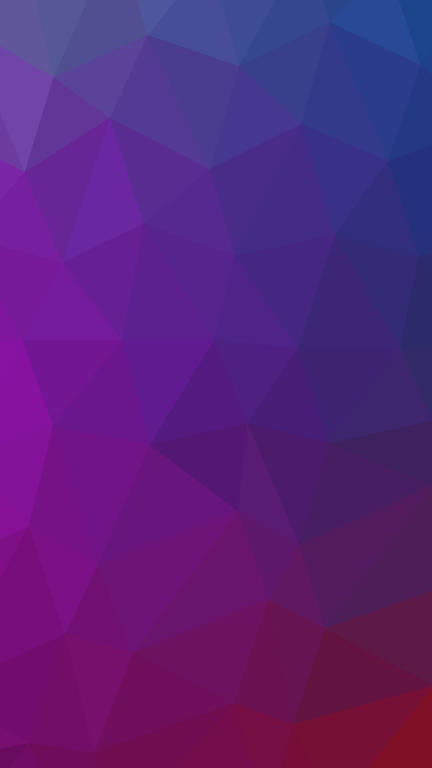
A WebGL 1 fragment shader for this background:

```glsl
precision highp float;
// Low-poly backdrop: a staggered triangular lattice with bent, jittered
// vertices. Each facet takes one flat tone from a smooth blue, violet and
// red gradient at its centroid, varied a little by gradient noise.

uniform vec2 u_resolution;

const vec2 PITCH = vec2(0.213, 0.1263);   // lattice spacing
const vec2 ORIGIN = vec2(0.058, 0.051);   // position of vertex (0, 0)
const float STAGGER = 0.35;               // sideways shift of odd rows

vec2 hash2(vec2 p) {
  vec2 h = vec2(dot(p, vec2(127.1, 311.7)), dot(p, vec2(269.5, 183.3)));
  return fract(sin(h) * 43758.5) * 2.0 - 1.0;
}

float corner(vec2 cell, vec2 offset, vec2 f) {
  return dot(hash2(cell + offset), f - offset);
}

float gradientNoise(vec2 p) {
  vec2 i = floor(p), f = fract(p);
  vec2 w = f * f * (3.0 - 2.0 * f);
  float low = mix(corner(i, vec2(0.0), f), corner(i, vec2(1.0, 0.0), f), w.x);
  float high = mix(corner(i, vec2(0.0, 1.0), f), corner(i, vec2(1.0), f), w.x);
  return mix(low, high, w.y);
}

// One horizontal band of the gradient: left, middle and right colours
vec3 band(float x, vec3 left, vec3 middle, vec3 right) {
  return x < 0.5 ? mix(left, middle, x * 2.0) : mix(middle, right, x * 2.0 - 1.0);
}

vec3 backdrop(vec2 uv) {
  uv = clamp(uv, 0.0, 1.0);
  vec3 floorTone = band(uv.x, vec3(0.43, 0.05, 0.39), vec3(0.45, 0.05, 0.28), vec3(0.49, 0.06, 0.12));
  vec3 lowTone = band(uv.x, vec3(0.50, 0.06, 0.54), vec3(0.39, 0.08, 0.42), vec3(0.30, 0.12, 0.33));
  vec3 midTone = band(uv.x, vec3(0.53, 0.07, 0.63), vec3(0.32, 0.11, 0.52), vec3(0.20, 0.16, 0.40));
  vec3 highTone = band(uv.x, vec3(0.47, 0.13, 0.64), vec3(0.32, 0.17, 0.56), vec3(0.15, 0.19, 0.49));
  vec3 topTone = band(uv.x, vec3(0.37, 0.37, 0.60), vec3(0.26, 0.30, 0.58), vec3(0.11, 0.27, 0.55));
  float y = uv.y * 4.0;
  vec3 tone = mix(floorTone, lowTone, clamp(y, 0.0, 1.0));
  tone = mix(tone, midTone, clamp(y - 1.0, 0.0, 1.0));
  tone = mix(tone, highTone, clamp(y - 2.0, 0.0, 1.0));
  return mix(tone, topTone, clamp(y - 3.0, 0.0, 1.0));
}

// Lattice vertex: stagger, zigzag rows, a tilt near the bottom, fine jitter
vec2 vertex(vec2 id) {
  float zigzag = 1.0 - 2.0 * mod(id.x, 2.0);
  float lower = 1.0 - smoothstep(1.5, 3.5, id.y);
  vec2 p = id + vec2(STAGGER * mod(id.y, 2.0), 0.0);
  p.y += 0.23 * zigzag * cos(0.63 * (id.y - 1.5));
  p += lower * vec2(0.2 * zigzag + 0.08 * (id.x - 1.0), 0.13 * id.x - 0.2);
  return ORIGIN + PITCH * (p + 0.08 * hash2(id));
}

// Signed distance to the line a-b, positive on its left
float edgeSide(vec2 p, vec2 a, vec2 b) {
  vec2 d = normalize(b - a), q = p - a;
  return d.x * q.y - d.y * q.x;
}

// Flat facet colour in rgb, weighted by its smooth coverage in w
vec4 facet(vec2 uv, vec2 a, vec2 b, vec2 c, vec2 aspect, float blur) {
  vec2 p = uv * aspect, pa = a * aspect, pb = b * aspect, pc = c * aspect;
  float inside = min(edgeSide(p, pa, pb), min(edgeSide(p, pb, pc), edgeSide(p, pc, pa)));
  float cover = smoothstep(-blur, blur, inside);
  vec2 center = (a + b + c) / 3.0;
  float shade = 1.0 + 0.14 * gradientNoise(center * vec2(9.0, 14.0));
  return vec4(backdrop(center) * shade, 1.0) * cover;
}

void main() {
  vec2 uv = gl_FragCoord.xy / u_resolution;
  vec2 aspect = vec2(u_resolution.x / u_resolution.y, 1.0);
  float blur = 0.7 / u_resolution.y;
  vec2 cell = floor((uv - ORIGIN) / PITCH);

  // Gather the facets of nearby cells; the diagonal follows the stagger
  vec4 sum = vec4(backdrop(uv), 1.0) * 0.001;
  for (int j = -1; j <= 1; j++) {
    for (int i = -2; i <= 1; i++) {
      vec2 id = cell + vec2(float(i), float(j));
      vec2 a = vertex(id), b = vertex(id + vec2(1.0, 0.0));
      vec2 c = vertex(id + vec2(1.0)), d = vertex(id + vec2(0.0, 1.0));
      bool evenRow = mod(id.y, 2.0) < 0.5;
      sum += facet(uv, a, b, evenRow ? d : c, aspect, blur);
      sum += facet(uv, evenRow ? b : a, c, d, aspect, blur);
    }
  }
  gl_FragColor = vec4(sum.rgb / sum.w, 1.0);
}
```
